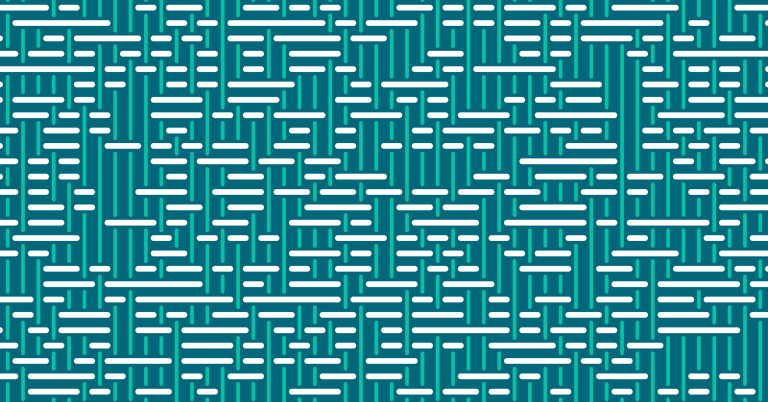
Give the GLSL for this pattern, as a WebGL 2 fragment shader.

```glsl
#version 300 es
precision highp float;
// Woven dashes: every cell of a square grid holds a white horizontal or a
// thin green vertical stroke, chosen by a hash. Equal neighbours along the
// stroke direction join into longer round-ended bars.

uniform vec2 u_resolution;
out vec4 fragColor;

const float COLUMNS       = 50.0;   // cells across the canvas width
const float BAR_RADIUS    = 0.187;  // half thickness, in cells
const float THREAD_RADIUS = 0.120;
const float HALF_LENGTH   = 0.5;    // stroke core reaches the cell border
const float BAR_SHARE     = 0.49;   // chance that a cell is horizontal
const float COLUMN_BIAS   = 0.12;   // how far columns stray from that chance
const float EDGE_PIXELS   = 1.1;    // width of the smoothed edge

const vec3 GROUND = vec3(0.008, 0.408, 0.474);
const vec3 THREAD = vec3(0.025, 0.757, 0.655);
const vec3 BAR    = vec3(1.0);

float hash(vec2 p) {
  vec3 q = fract(p.xyx * vec3(0.1031, 0.1030, 0.0973));
  q += dot(q, q.yzx + 33.33);
  return fract((q.x + q.y) * q.z);
}

bool isHorizontal(vec2 cell) {
  float lean = COLUMN_BIAS * (2.0 * hash(vec2(cell.x + 7.0, 211.0)) - 1.0);
  return hash(cell + vec2(37.0, 91.0)) < BAR_SHARE + lean;
}

// Distance to a round-ended stroke along x, centred at the origin
float stroke(vec2 p, float radius) {
  p.x = max(abs(p.x) - HALF_LENGTH, 0.0);
  return length(p) - radius;
}

float coverage(float dist, float edge) {
  return clamp(0.5 - dist / edge, 0.0, 1.0);
}

void main() {
  // Grid coordinates, counted from the top left corner
  float cellsPerPixel = COLUMNS / u_resolution.x;
  vec2 p = vec2(gl_FragCoord.x, u_resolution.y - gl_FragCoord.y) * cellsPerPixel;
  vec2 cell = floor(p);
  vec2 local = p - cell - 0.5;

  // Nearest strokes: own cell plus neighbours whose round ends reach in
  float barDist = 1.0;
  float threadDist = 1.0;
  for (int k = -1; k <= 1; k++) {
    vec2 side = vec2(float(k), 0.0);
    if (isHorizontal(cell + side))
      barDist = min(barDist, stroke(local - side, BAR_RADIUS));
    if (!isHorizontal(cell + side.yx))
      threadDist = min(threadDist, stroke(local.yx - side, THREAD_RADIUS));
  }

  // Layer the colours
  float edge = EDGE_PIXELS * cellsPerPixel;
  vec3 color = mix(GROUND, THREAD, coverage(threadDist, edge));
  color = mix(color, BAR, coverage(barDist, edge));
  fragColor = vec4(color, 1.0);
}
```
